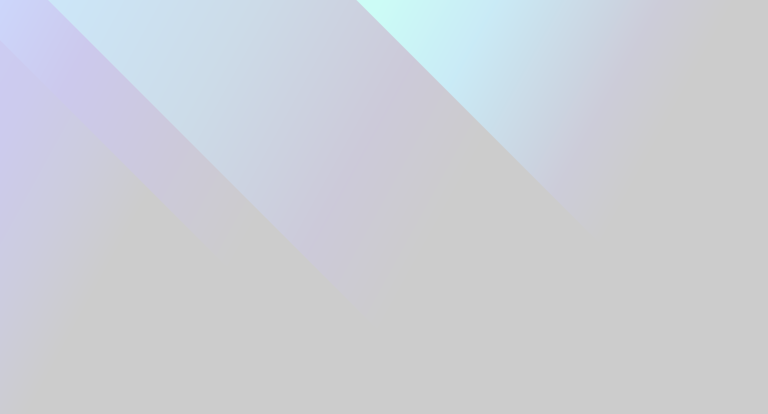
A Shadertoy shader for this background:

```glsl
// Pale diagonal sheets overlapping on a grey ground.
// Each sheet starts at a sharp 45 degree edge and carries a slanted colour
// ramp (tint, middle, lavender) that dissolves into the ground.

const vec3 GROUND = vec3(0.80, 0.80, 0.80);
const vec2 RAMP_DIRECTION = vec2(0.876, 0.482);

// Position of x between a and b, clamped to 0..1
float between(float a, float b, float x) {
    return clamp((x - a) / (b - a), 0.0, 1.0);
}

// Ramp through three colours, ending in the ground colour
vec3 sheetRamp(float along, vec4 stops, vec3 tint, vec3 middle, vec3 haze) {
    vec3 color = mix(tint, middle, between(stops.x, stops.y, along));
    color = mix(color, haze, between(stops.y, stops.z, along));
    return mix(color, GROUND, between(stops.z, stops.w, along));
}

// Coverage of the region to the right of a diagonal edge
float rightOfEdge(float diagonal, float edge, float softness) {
    return smoothstep(-softness, softness, diagonal - edge);
}

void mainImage(out vec4 fragColor, in vec2 fragCoord) {
    // Canvas heights, measured from the top left corner
    vec2 p = vec2(fragCoord.x, iResolution.y - fragCoord.y) / iResolution.y;
    float along = dot(p, RAMP_DIRECTION);
    float diagonal = p.x - p.y;
    float softness = 1.0 / iResolution.y;

    // Lavender corner at the left
    vec3 color = sheetRamp(along, vec4(0.05, 0.17, 0.36, 0.54),
        vec3(0.80, 0.80, 0.95), vec3(0.80, 0.795, 0.93), vec3(0.80, 0.80, 0.87));

    // Narrow violet sheet
    vec3 violet = sheetRamp(along, vec4(0.0, 0.23, 0.57, 0.80),
        vec3(0.80, 0.84, 0.985), vec3(0.80, 0.79, 0.93), vec3(0.80, 0.79, 0.85));
    color = mix(color, violet, rightOfEdge(diagonal, -0.097, softness));

    // Wide sky blue sheet
    vec3 sky = sheetRamp(along, vec4(0.10, 0.54, 0.945, 1.19),
        vec3(0.80, 0.905, 0.975), vec3(0.80, 0.86, 0.91), vec3(0.80, 0.79, 0.85));
    color = mix(color, sky, rightOfEdge(diagonal, 0.116, softness));

    // Bright mint sheet
    vec3 mint = sheetRamp(along, vec4(0.80, 1.05, 1.40, 1.555),
        vec3(0.80, 0.99, 0.965), vec3(0.79, 0.92, 0.965), vec3(0.80, 0.80, 0.85));
    color = mix(color, mint, rightOfEdge(diagonal, 0.861, softness));

    fragColor = vec4(color, 1.0);
}
```
